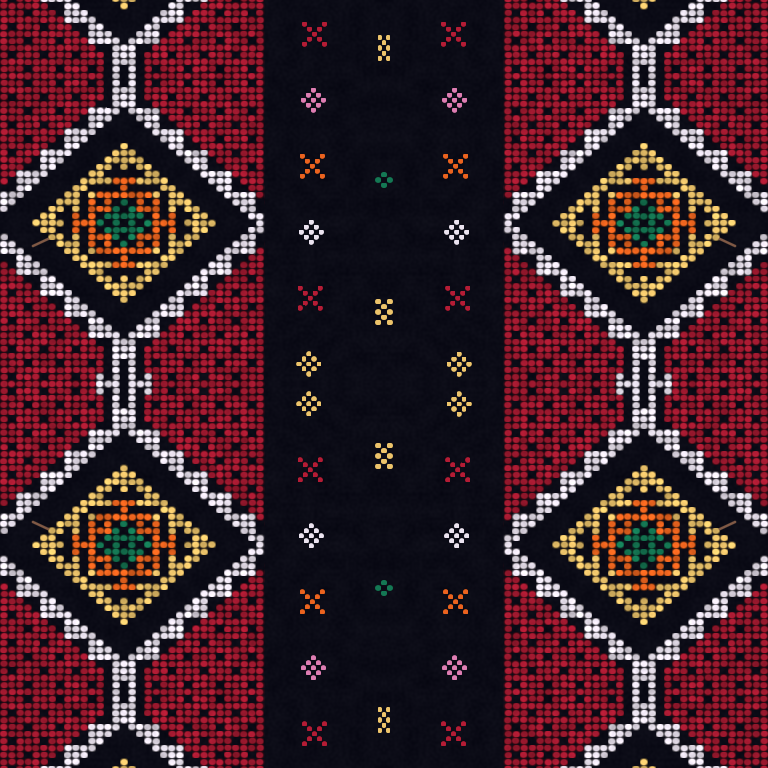
Give the GLSL for this pattern, as a three.js fragment shader.

```glsl
// Mirrored woven cloth: beaded diamond columns beside a dark band of small motifs.
varying vec2 vUv;

float hash(vec2 p) {
  return fract(sin(dot(p, vec2(127.1, 311.7))) * 43758.5);
}

vec2 gradientAt(vec2 p) {
  float a = 6.2832 * hash(p);
  return vec2(cos(a), sin(a));
}

float gradientNoise(vec2 p) {
  vec2 i = floor(p), f = fract(p), w = f * f * (3.0 - 2.0 * f), e = vec2(1.0, 0.0);
  float low = mix(dot(gradientAt(i), f), dot(gradientAt(i + e), f - e), w.x);
  float high = mix(dot(gradientAt(i + e.yx), f - e.yx),
                   dot(gradientAt(i + 1.0), f - 1.0), w.x);
  return mix(low, high, w.y);
}

bool same(float a, float b) { return abs(a - b) < 0.5; }

const vec3 WHITE = vec3(0.92, 0.89, 0.94);
const vec3 GOLD = vec3(0.93, 0.77, 0.42);
const vec3 ORANGE = vec3(0.92, 0.39, 0.12);
const vec3 GREEN = vec3(0.08, 0.47, 0.33);
const vec3 CRIMSON = vec3(0.64, 0.10, 0.19);
const vec3 PINK = vec3(0.87, 0.49, 0.70);

// One round stitch with a dim rim; r is the distance from its centre in cells.
vec3 addStitch(vec3 cloth, vec3 thread, float r, float size) {
  vec3 rim = mix(cloth, thread * 0.42, 1.0 - smoothstep(0.42, 0.72, r));
  return mix(rim, thread, 1.0 - smoothstep(size - 0.12, size + 0.12, r));
}

// Thread colour of a cell counted from the diamond centre; black is bare cloth.
vec3 columnThread(vec2 id) {
  vec2 a = abs(id);
  float ring = a.x + a.y;
  float along = abs(a.x - a.y) + 0.25;
  float step6 = mod(along, 6.0), step4 = mod(along, 4.0);

  // Nested rings inside the diamond
  if (ring < 3.5) return (ring < 0.5 || (same(ring, 2.0) && same(along, 2.0))) ? vec3(0) : GREEN;
  if (ring < 4.5) return same(step4, 0.0) ? ORANGE : vec3(0);
  if (ring < 5.5) return ORANGE;
  if (ring < 6.5) return same(step4, 2.0) ? ORANGE : vec3(0);
  if (ring < 7.5) return same(step4, 3.0) ? vec3(0) : ORANGE;
  if (ring < 8.5) return same(step4, 0.0) ? GOLD : vec3(0);
  if (ring < 9.5) return same(step6, 3.0) ? GOLD : vec3(0);
  if (ring < 11.5) return GOLD;
  if (ring < 16.5) return vec3(0);

  // White outline with square teeth
  if (ring < 18.5) return WHITE;
  if (ring < 19.5) return same(step6, 3.0) ? vec3(0) : WHITE;
  if (ring < 20.5) return same(step6, 0.0) ? WHITE : vec3(0);

  // Twin posts and star where diamonds meet
  bool starRow = id.y < -22.5 && a.x < 3.5;
  bool starTip = same(id.y, -22.0) && same(a.x, 3.0);
  if (starTip || (starRow && a.x > 0.5) || same(a.x, 1.0)) return WHITE;
  if (a.x < 2.5) return same(a.x, 0.0) && same(id.y, -20.0) ? WHITE : vec3(0);

  // Crimson mesh with staggered holes
  bool hole = same(mod(a.x + 0.25, 2.0), 0.0) && same(mod(a.x + a.y + 0.25, 4.0), 0.0);
  return hole ? vec3(0) : CRIMSON;
}

// Small motif: 0 lozenge, 1 cross, 2 knot, 3 ring.
vec3 addMotif(vec3 cloth, vec2 d, vec2 cell, int kind, vec3 thread) {
  vec2 id = floor(d / cell + 0.5), a = abs(id);
  float ring = a.x + a.y;
  float odd = mod(ring, 2.0);
  bool sewn = ring < 2.5 && odd < 0.5;
  if (kind == 1) sewn = same(a.x, a.y) && a.x < 2.5;
  if (kind == 2) sewn = odd > 0.5 && a.x < 1.5 && a.y < 2.5;
  if (kind == 3) sewn = same(ring, 1.0);
  return sewn ? addStitch(cloth, thread, length(d / cell - id), 0.54) : cloth;
}

void main() {
  // Four-way mirror, 768 thread units across the canvas
  vec2 p = abs(vUv - 0.5) * 768.0;
  float grain = gradientNoise(p / 3.5) + gradientNoise(p / 17.0);
  vec3 cloth = vec3(0.042, 0.043, 0.085) + 0.018 * grain;
  vec3 color = cloth;

  // Diamond column, folded again at the upper junction
  vec2 q = vec2(p.x - 260.0, 308.0 - abs(p.y - 308.0) - 161.0);
  vec2 grid = q / vec2(8.0, 7.0);
  vec2 id = floor(grid + 0.5);
  vec3 thread = columnThread(id);
  if (dot(thread, vec3(1)) > 0.0) {
    vec2 sway = 0.12 * (vec2(hash(id), hash(id + 37.0)) - 0.5);
    thread *= 0.84 + 0.28 * hash(id + 11.0) + 0.08 * grain;
    color = addStitch(cloth, thread, length(grid - id - sway), 0.43);
  }

  // Loose thread end beside the inner diamond
  vec2 end = vec2(15.0, -7.0), start = q - vec2(76.0, -16.0);
  float strand = length(start - end * clamp(dot(start, end) / dot(end, end), 0.0, 1.0));
  color = mix(color, vec3(0.50, 0.35, 0.27), 1.0 - smoothstep(0.5, 2.0, strand));
  color = mix(cloth, color, smoothstep(119.0, 121.0, p.x));

  // Motifs at the sides of the dark band
  float n = clamp(floor((p.y - 20.0) / 66.0 + 0.5), 0.0, 5.0);
  vec3 sideThread = n < 0.5 ? GOLD : same(n, 2.0) ? WHITE : same(n, 3.0) ? ORANGE
                  : same(n, 4.0) ? PINK : CRIMSON * 1.1;
  int sideKind = same(n, 1.0) || same(n, 3.0) || same(n, 5.0) ? 1 : 0;
  color = addMotif(color, p - vec2(75.0 - 1.1 * n, 20.0 + 66.0 * n), vec2(5.0), sideKind, sideThread);

  // Motifs along its middle
  float m = clamp(floor((p.y - 72.0) / 132.0 + 0.5), 0.0, 2.0);
  bool isGreen = same(m, 1.0);
  color = addMotif(color, p - vec2(0.0, 72.0 + 132.0 * m), vec2(m > 1.5 ? 4.2 : 5.8, 5.2),
                   isGreen ? 3 : 2, isGreen ? GREEN : GOLD);

  gl_FragColor = vec4(color, 1.0);
}
```
